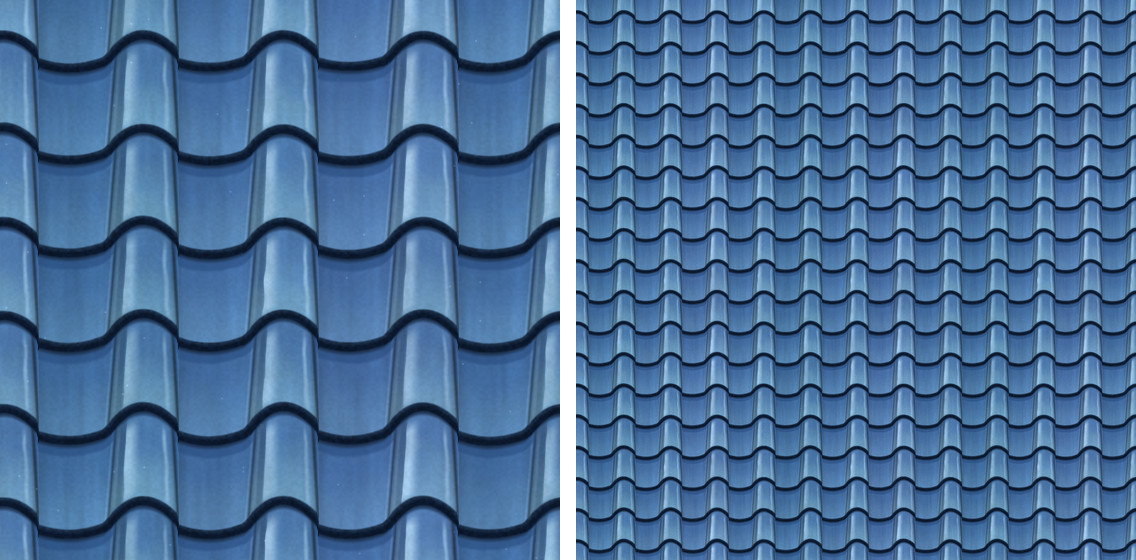
Left: one tile. Right: repeated 3 by 3.
Write a WebGL 1 fragment shader that draws this texture.

```glsl
precision highp float;
// Glazed blue roof tiles: 4 columns by 6 rows of a shallow pan joined to a raised roll.
// One wave profile places each dark lip; the glaze between lips is shaded from tile
// coordinates, with wrapping noise for streaks, mottling and specks.
uniform vec2 u_resolution;

const vec2 TILES = vec2(4.0, 6.0);
const float ROLL_END = 0.255;   // right end of a tile, measured from its crest
const float PAN_START = -0.745; // left end of a tile
const vec3 LIP_DARK = vec3(0.04, 0.09, 0.17);
const vec3 LIP_FACE = vec3(0.11, 0.19, 0.29);
const vec3 SHADE = vec3(0.15, 0.29, 0.49);
const vec3 PAN_TOP = vec3(0.245, 0.405, 0.605);
const vec3 PAN_LOW = vec3(0.335, 0.51, 0.685);
const vec3 ROLL_TOP = vec3(0.29, 0.46, 0.66);
const vec3 ROLL_LOW = vec3(0.42, 0.61, 0.75);
const vec3 GLINT = vec3(0.62, 0.77, 0.88);

float hash(vec2 p) {
  return fract(sin(dot(p, vec2(127.1, 311.7))) * 43758.545);
}

// Value noise that wraps after a whole number of cells.
float noise(vec2 uv, vec2 cells) {
  vec2 p = uv * cells;
  vec2 i = floor(p);
  vec2 f = fract(p);
  f = f * f * (3.0 - 2.0 * f);
  float a = hash(mod(i, cells));
  float b = hash(mod(i + vec2(1.0, 0.0), cells));
  float c = hash(mod(i + vec2(0.0, 1.0), cells));
  float d = hash(mod(i + 1.0, cells));
  return mix(mix(a, b, f.x), mix(c, d, f.x), f.y);
}

float smoothMax(float a, float b, float k) {
  float h = max(k - abs(a - b), 0.0) / k;
  return max(a, b) + h * h * k * 0.25;
}

// Height of the lip, in rows, at distance x from the crest.
float waveProfile(float x) {
  float roll = 0.633 - mix(4.1, 3.31, step(0.0, x)) * x * x;
  float fromTrough = min(x, -0.25) + 0.526; // the pan stops under the roll
  float pan = 0.2815 + 1.15 * fromTrough * fromTrough;
  return smoothMax(roll, pan, 0.06);
}

float lipHeight(float x) {
  float overlap = smoothstep(ROLL_END - 0.012, ROLL_END, x);
  return mix(waveProfile(x), waveProfile(PAN_START), overlap);
}

// Soft line of half width w around c.
float band(float x, float c, float w) {
  return 1.0 - smoothstep(0.0, w, abs(x - c));
}

vec3 panColor(float x, float t, float mottle) {
  vec3 col = mix(PAN_LOW, PAN_TOP, smoothstep(0.0, 0.85, t + 0.3 * (mottle - 0.5)));
  col *= 1.0 - 0.10 * band(x, PAN_START, 0.09);
  return col * (1.0 + 0.07 * band(x, -0.34, 0.12));
}

// r runs from -1 to 1 across the roll, t from 0 at its lip to 1 at its top.
vec3 rollColor(float r, float t, float mottle, float gloss) {
  vec3 col = mix(ROLL_LOW, ROLL_TOP, smoothstep(0.0, 0.8, t + 0.3 * (mottle - 0.5)));
  col *= 1.0 - 0.22 * smoothstep(-0.52, -0.68, r) - 0.22 * smoothstep(0.74, 1.0, r);
  float reach = smoothstep(0.02, 0.14, t) * (1.0 - smoothstep(0.74, 0.92, t));
  float ripple = 0.09 * (mottle - 0.5);
  float left = smoothstep(-0.62, -0.56, r + ripple) * (1.0 - smoothstep(-0.46, -0.08, r + ripple));
  float right = band(r + ripple, 0.69, 0.11);
  float streak = band(r, -0.86, 0.10) * 0.18;
  float shine = reach * (left * gloss + right * 0.7 * gloss + streak);
  return mix(col, GLINT, clamp(shine, 0.0, 1.0));
}

void main() {
  vec2 uv = gl_FragCoord.xy / u_resolution;
  float aa = 1.2 / min(u_resolution.x, u_resolution.y);

  // Tile coordinates: x from the crest, t upward from the lip.
  float across = uv.x * TILES.x - 0.021 - PAN_START;
  float x = fract(across) + PAN_START;
  float wobble = 0.03 * (noise(uv, vec2(8.0, 6.0)) - 0.5);
  float rise = uv.y * TILES.y - lipHeight(x) - wobble;
  float t = fract(rise);
  vec2 id = mod(vec2(floor(across), floor(rise)), TILES);
  float columnTone = hash(vec2(id.x, 17.0));
  float tileTone = hash(id + 3.0);

  // Glaze on the pan and on the roll, which narrows upward.
  float mottle = noise(uv, vec2(24.0, 30.0)) * 0.6 + noise(uv, vec2(56.0, 48.0)) * 0.4;
  float left = -0.25 + 0.06 * t;
  float right = ROLL_END - 0.042 * t;
  float r = (2.0 * x - left - right) / (right - left);
  float edge = TILES.x * aa;
  float onRoll = smoothstep(left - edge, left + edge, x) * (1.0 - smoothstep(right - edge, right + edge, x));
  float gloss = 0.65 + 0.25 * tileTone + 0.3 * (mottle - 0.5);
  vec3 col = mix(panColor(x, t, mottle), rollColor(r, t, mottle, gloss), onRoll);
  col *= 1.0 - 0.30 * band(x, left, 0.016) - 0.42 * band(x, right, 0.024);
  col += 0.06 * band(x, left - 0.022, 0.014);

  // Streaks, grain, tone of each tile and pale specks.
  float streaks = noise(uv, vec2(110.0, 14.0)) - 0.5;
  float grain = noise(uv, vec2(230.0)) - 0.5;
  col *= 1.0 + 0.07 * streaks + 0.06 * grain + 0.09 * (mottle - 0.5) + 0.06 * (tileTone - 0.5);
  col += (columnTone - 0.5) * vec3(0.035, -0.005, 0.015);
  vec2 speckCell = uv * 130.0;
  float speck = step(0.995, hash(floor(speckCell))) * (1.0 - smoothstep(0.1, 0.35, length(fract(speckCell) - 0.5)));
  col += 0.10 * speck;

  // Shadow cast by the lip above.
  float below = 1.0 - t;
  float depth = mix(0.20, 0.11, onRoll) + 0.03 * (mottle - 0.5);
  col = mix(col, SHADE, 0.55 * (1.0 - smoothstep(depth - 0.045, depth, below)));
  col *= 1.0 - 0.45 * (1.0 - smoothstep(0.05, 0.11, below));

  // Lip of even thickness along the slope of the wave.
  float slope = (lipHeight(x + 0.004) - lipHeight(x - 0.004)) / 0.008 * TILES.x / TILES.y;
  float offset = (fract(rise + 0.5) - 0.5) / TILES.y / sqrt(1.0 + min(slope * slope, 1.5));
  float halfLip = 0.0080 + 0.001 * (mottle - 0.5);
  vec3 lip = mix(LIP_DARK, LIP_FACE, smoothstep(-0.002, 0.008, offset)) * (1.0 + 0.4 * grain);
  col = mix(col, lip, 1.0 - smoothstep(halfLip - aa, halfLip + aa, abs(offset)));
  gl_FragColor = vec4(col, 1.0);
}
```
